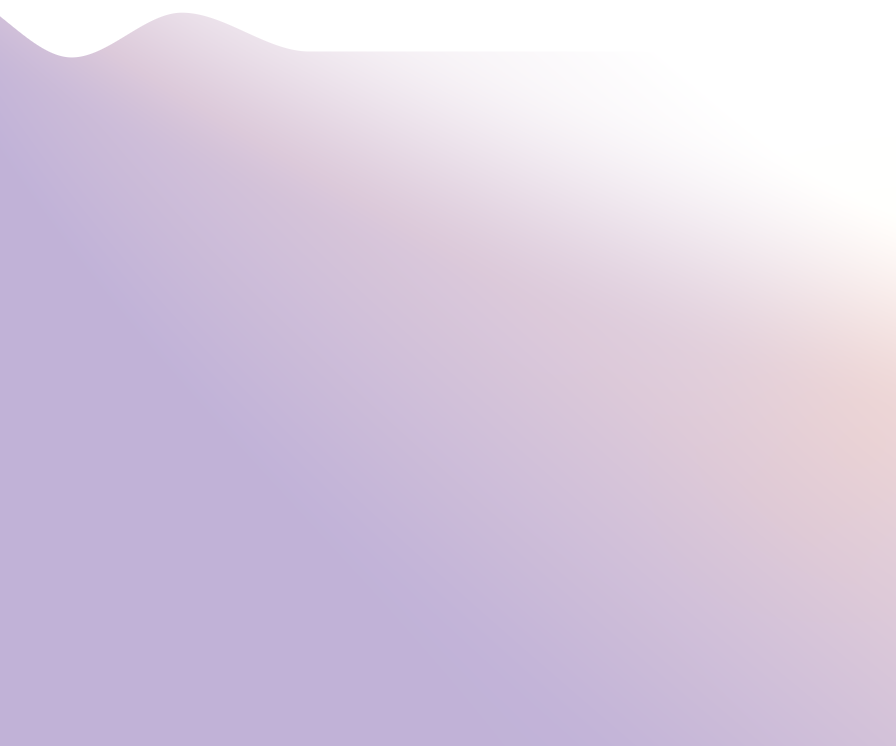
Reproduce this background procedurally as a Shadertoy shader.

```glsl
// A soft lavender field that brightens diagonally to white at the upper right,
// with a peach glow on the right side and a white wavy band along the top.
// A single lightness value drives a three-stop colour ramp.

const vec3 LAVENDER = vec3(0.757, 0.700, 0.845);
const vec3 MAUVE    = vec3(0.862, 0.790, 0.855);
const vec3 WHITE    = vec3(1.0);
const vec3 PEACH_TINT = vec3(0.035, 0.0, -0.048);

const float MAUVE_STOP  = 0.30;            // lightness at which the ramp is mauve
const float DIAGONAL_START = -0.35;        // where the diagonal ramp leaves lavender
const float DIAGONAL_SLOPE = 0.57;
const float DIAGONAL_SOFTNESS = 0.06;
const float LEFT_SHADE = 0.09;
const float HAZE_STRENGTH = 0.42;
const float HAZE_HALF_WIDTH = 0.16;
const vec2  PEACH_CENTRE = vec2(1.02, 0.54);
const vec2  PEACH_RADIUS = vec2(0.20, 0.20);

// Depth of the white band below the top edge: dip, crest, then a level run
float waveDepth(float x) {
    float depth = mix(-0.014, 0.077, smoothstep(-0.06, 0.08, x));
    depth = mix(depth, 0.017, smoothstep(0.08, 0.203, x));
    return mix(depth, 0.069, smoothstep(0.203, 0.345, x));
}

// Diagonal ramp with a soft start, darker toward the left side
float diagonalLight(vec2 p) {
    float d = p.x - p.y - DIAGONAL_START;
    float ramp = 0.5 * (d + sqrt(d * d + DIAGONAL_SOFTNESS * DIAGONAL_SOFTNESS));
    return max(DIAGONAL_SLOPE * ramp - LEFT_SHADE * exp(-5.0 * p.x), 0.0);
}

// Bright haze above a gently curved boundary
float upperHaze(vec2 p) {
    float boundary = -0.05 + 0.6 * p.x - 0.15 * p.x * p.x;
    return HAZE_STRENGTH * smoothstep(-HAZE_HALF_WIDTH, HAZE_HALF_WIDTH, boundary - p.y);
}

vec3 colourRamp(float light) {
    vec3 low = mix(LAVENDER, MAUVE, clamp(light / MAUVE_STOP, 0.0, 1.0));
    return mix(low, WHITE, clamp((light - MAUVE_STOP) / (1.0 - MAUVE_STOP), 0.0, 1.0));
}

void mainImage(out vec4 fragColor, in vec2 fragCoord) {
    // Canvas units, with y measured down from the top
    vec2 p = fragCoord / iResolution.xy;
    p.y = 1.0 - p.y;

    // Background gradient
    vec3 colour = colourRamp(diagonalLight(p) + upperHaze(p));

    // Peach glow
    vec2 offset = (p - PEACH_CENTRE) / PEACH_RADIUS;
    colour += PEACH_TINT * exp(-dot(offset, offset));

    // Wavy white band, its edge smoothed along the local slope
    float step1 = 1.0 / iResolution.x;
    float slope = (waveDepth(p.x + step1) - waveDepth(p.x - step1)) * 0.5 * iResolution.y;
    float edge = (p.y - waveDepth(p.x)) * iResolution.y / sqrt(1.0 + slope * slope);
    colour = mix(WHITE, colour, clamp(edge + 0.5, 0.0, 1.0));

    fragColor = vec4(clamp(colour, 0.0, 1.0), 1.0);
}
```
